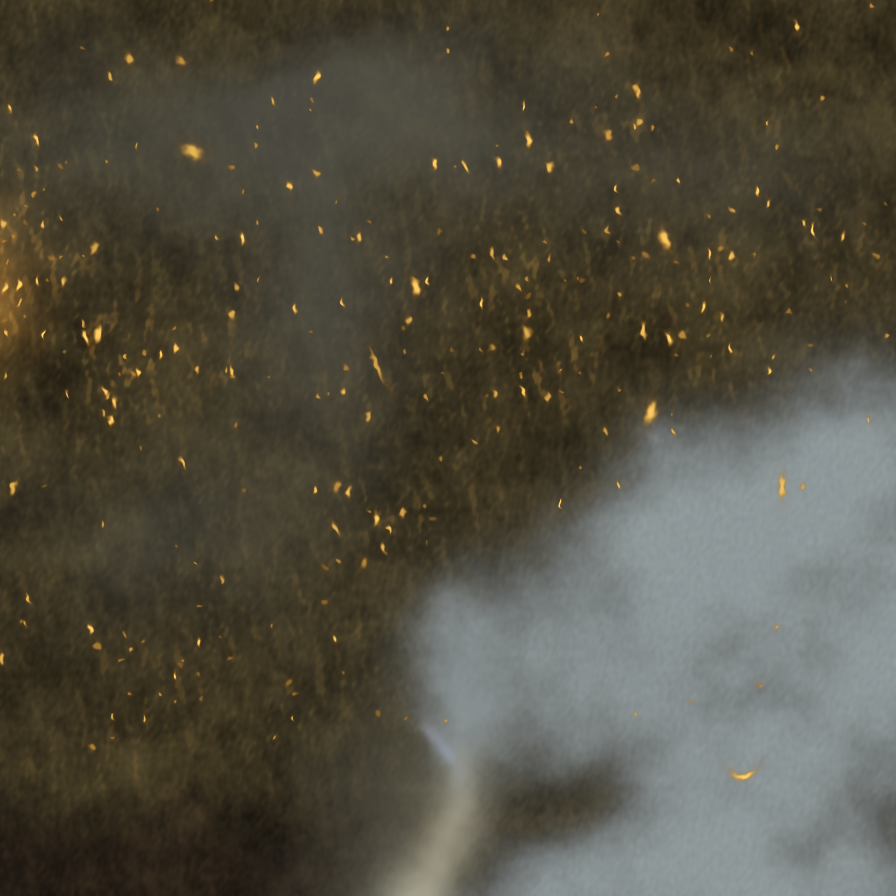
Reproduce this texture procedurally as a WebGL 1 fragment shader.

```glsl
precision highp float;
// Glowing embers scattered over a dim grassy slope, with smoke rolling in.
// Gradient noise makes the grass and warps soft elliptical puffs into smoke;
// jittered cells at several scales scatter the slanted sparks.

uniform vec2 u_resolution;

#define EMBER_AMOUNT 0.30
#define EMBER_GLOW 0.20
#define SMOKE_WARP 0.085
#define HAZE_AMOUNT 0.85
#define GRASS_CONTRAST 0.62
#define GRASS_DARK vec3(0.125, 0.103, 0.055)
#define GRASS_LIGHT vec3(0.355, 0.305, 0.180)
#define HAZE_COLOR vec3(0.330, 0.330, 0.300)
#define SMOKE_DARK vec3(0.340, 0.345, 0.335)
#define SMOKE_LIGHT vec3(0.575, 0.615, 0.625)
#define EMBER_DEEP vec3(0.600, 0.380, 0.110)
#define EMBER_HOT vec3(1.000, 0.790, 0.370)

vec2 hash2(vec2 p) {
  vec3 q = fract(p.xyx * vec3(0.1031, 0.1030, 0.0973));
  q += dot(q, q.yzx + 33.33);
  return fract((q.xx + q.yz) * q.zy);
}

float noise(vec2 p) {
  vec2 i = floor(p), f = fract(p), u = f * f * (3.0 - 2.0 * f);
  float a = dot(hash2(i) * 2.0 - 1.0, f);
  float b = dot(hash2(i + vec2(1, 0)) * 2.0 - 1.0, f - vec2(1, 0));
  float c = dot(hash2(i + vec2(0, 1)) * 2.0 - 1.0, f - vec2(0, 1));
  float d = dot(hash2(i + 1.0) * 2.0 - 1.0, f - 1.0);
  return 1.4 * mix(mix(a, b, u.x), mix(c, d, u.x), u.y);
}

float fbm(vec2 p) {
  float sum = 0.0, amp = 0.6;
  for (int i = 0; i < 5; i++) {
    sum += amp * noise(p);
    p = mat2(1.6, 1.2, -1.2, 1.6) * p + 17.3;
    amp *= 0.52;
  }
  return sum;
}

float puff(vec2 p, float x, float y, float rx, float ry) {
  vec2 d = (p - vec2(x, y)) / vec2(rx, ry);
  return exp(-dot(d, d));
}

// Where sparks gather on the slope, in uneven clusters.
float emberDensity(vec2 p) {
  float d = 0.14 + 0.75 * puff(p, 0.0, 0.70, 0.10, 0.14);
  d += 0.45 * puff(p, 0.19, 0.62, 0.17, 0.08) + 0.38 * puff(p, 0.58, 0.56, 0.20, 0.09);
  d += 0.32 * puff(p, 0.74, 0.74, 0.24, 0.13) + 0.25 * puff(p, 0.42, 0.42, 0.10, 0.06);
  d += 0.20 * puff(p, 0.22, 0.25, 0.16, 0.10);
  d *= clamp(0.9 + 1.8 * noise(p * 11.0), 0.2, 2.0);
  float smoky = smoothstep(0.42, 0.58, p.x) * smoothstep(0.50, 0.36, p.y - 0.2 * max(p.x - 0.7, 0.0));
  return d * smoothstep(0.08, 0.18, p.y) * (1.0 - 0.93 * smoky);
}

// Soft bent streak; q is relative to its center.
vec3 addSpark(vec3 col, vec2 q, vec2 size, float tilt, float bend, float heat) {
  q.x += tilt * q.y + bend * q.y * q.y / size.y;
  float d = length(q / size);
  float mask = smoothstep(1.4, 0.2, d) + EMBER_GLOW * exp(-0.4 * d * d);
  return mix(col, mix(EMBER_DEEP, EMBER_HOT, heat * mask), min(mask, 1.0) * (0.4 + 0.6 * heat));
}

vec3 scatterEmbers(vec3 col, vec2 p) {
  for (int layer = 0; layer < 4; layer++) {
    float k = float(layer), cells = 23.0 + 8.0 * k;
    vec2 g = p * cells + 0.37 * k, id = floor(g);
    vec2 r = hash2(id + 71.0 * k), s = hash2(id + 131.0 + 53.0 * k);
    vec2 jitter = 0.3 + 0.4 * hash2(id + 211.0 + 19.0 * k);
    if (r.x < EMBER_AMOUNT * emberDensity((id + jitter - 0.37 * k) / cells)) {
      vec2 size = vec2(0.06 + 0.06 * s.x, 0.09 + 0.17 * s.y * s.y);
      col = addSpark(col, g - id - jitter, size, (r.y - 0.4) * 0.7, (s.x - 0.5) * 0.5, 0.15 + 0.85 * s.y);
    }
  }
  return col;
}

void main() {
  vec2 p = gl_FragCoord.xy / u_resolution;
  vec2 w = p + SMOKE_WARP * vec2(fbm(p * 5.0 + 3.1), fbm(p * 5.0 + 41.7));
  // Grass: broad clumps, upright blades and fine grain.
  float blades = noise(vec2(p.x + 0.15 * p.y, p.y) * vec2(95.0, 32.0));
  float grain = noise(vec2(p.x - 0.2 * p.y, p.y) * vec2(180.0, 120.0));
  float tone = 0.40 + GRASS_CONTRAST * (fbm(p * vec2(8.0, 11.0)) + 0.6 * fbm(p * vec2(37.0, 30.0)) + 0.25 * blades + 0.3 * grain);
  vec3 col = mix(GRASS_DARK, GRASS_LIGHT, clamp(tone, 0.0, 1.1));
  col += vec3(0.18, 0.11, 0.02) * emberDensity(p) * smoothstep(0.1, 0.6, blades + 0.5 * grain);
  float scorch = smoothstep(0.17, 0.03, w.y) * smoothstep(0.48, 0.30, w.x);
  col = mix(col, vec3(0.12, 0.085, 0.06) * (0.4 + 1.4 * tone), 0.8 * scorch);
  // Thin haze drifting over the slope.
  float haze = 0.75 * puff(w, 0.46, 0.88, 0.22, 0.08) + 0.70 * puff(w, 0.36, 0.67, 0.10, 0.20);
  haze += 0.55 * puff(w, 0.14, 0.83, 0.20, 0.11) + 0.50 * puff(w, 0.18, 0.40, 0.16, 0.10);
  haze += 0.40 * puff(w, 0.80, 0.80, 0.18, 0.08) + 0.60 * puff(w, 0.41, 0.11, 0.08, 0.12);
  col = mix(col, HAZE_COLOR, HAZE_AMOUNT * min(haze + 0.10, 0.9));
  col += vec3(0.30, 0.19, 0.06) * puff(w, -0.01, 0.67, 0.045, 0.08);
  // Translucent smoke bank and the pale column at its left edge.
  float s = 0.85 * puff(w, 0.86, 0.21, 0.26, 0.26) + 0.75 * puff(w, 0.99, 0.46, 0.15, 0.15);
  s += 0.45 * puff(w, 0.76, 0.42, 0.10, 0.11) + 0.65 * puff(w, 0.70, -0.03, 0.32, 0.11);
  s += 0.42 * puff(w, 0.57, 0.28, 0.11, 0.12) - 0.15 * puff(w, 0.62, 0.13, 0.07, 0.05);
  float wisps = fbm(p * 6.0 + 9.0);
  s *= 1.0 + 0.6 * wisps;
  float light = smoothstep(0.15, 1.0, s + 0.15 * wisps);
  col = mix(col, mix(SMOKE_DARK, SMOKE_LIGHT, light) + 0.025 * grain, 0.95 * smoothstep(0.04, 0.62, s));
  float axis = 0.455 + 0.55 * p.y - 0.9 * p.y * p.y;
  float column = puff(mix(p, w, 0.6), axis, p.y, 0.04 + 0.03 * p.y, 1.0) * smoothstep(0.42, 0.10, p.y);
  vec3 pale = mix(vec3(0.66, 0.64, 0.56), SMOKE_LIGHT, smoothstep(0.08, 0.20, p.y));
  col = mix(col, pale, clamp(column * (0.85 + 0.6 * wisps), 0.0, 1.0));
  col = mix(col, vec3(0.64, 0.68, 0.78), 0.5 * puff(w, 0.505, 0.175, 0.012, 0.02));
  // Scattered sparks with ragged rims, then the few largest ones.
  vec2 e = p + 0.003 * vec2(noise(p * 130.0), noise(p * 130.0 + 57.0));
  col = scatterEmbers(col, e);
  col = addSpark(col, e - vec2(0.215, 0.831), vec2(0.011, 0.009), 0.5, 0.0, 0.8);
  col = addSpark(col, e - vec2(0.420, 0.592), vec2(0.003, 0.019), 0.4, -0.1, 0.7);
  col = addSpark(col, e - vec2(0.727, 0.540), vec2(0.006, 0.013), -0.2, 0.1, 0.9);
  col = addSpark(col, e - vec2(0.742, 0.733), vec2(0.006, 0.012), 0.3, 0.0, 0.9);
  col = addSpark(col, e - vec2(0.873, 0.457), vec2(0.004, 0.014), 0.0, 0.0, 0.8);
  col = addSpark(col, (e - vec2(0.830, 0.133)).yx, vec2(0.004, 0.014), -0.15, -0.4, 0.9);
  gl_FragColor = vec4(clamp(col, 0.0, 1.0), 1.0);
}
```
